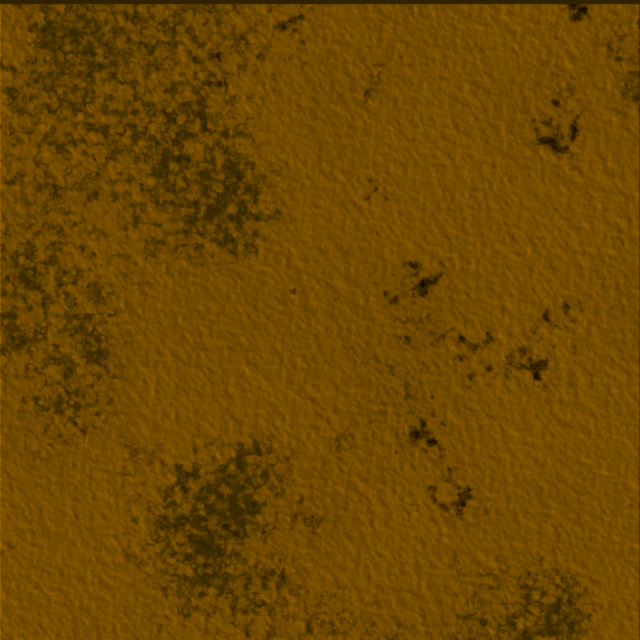
This texture is drawn by a WebGL 1 fragment shader. Its source:

```glsl
precision highp float;
// Rough ochre plaster with embossed grain, olive mottling and small black stains.
uniform vec2 u_resolution;

#define BASE_COLOR vec3(0.452, 0.294, 0.0)
#define MOTTLE_COLOR vec3(0.215, 0.155, 0.0)
#define STAIN_COLOR vec3(0.08, 0.05, 0.0)
#define RIM_COLOR vec3(0.19, 0.135, 0.0)
#define GRAIN_SCALE 82.0
#define RELIEF_GAIN 0.8
#define RELIEF_STEP 0.0028
#define LIGHT_DIR vec2(-0.85, -0.53)
#define MOTTLE_SCALE 4.0
#define STAIN_SCALE 9.0
#define SPECKLE_SCALE 85.0
#define RIM_HEIGHT 0.0065

float hash(vec2 cell) {
  vec3 q = fract(vec3(cell.xyx) * 0.1031);
  q += dot(q, q.yzx + 33.33);
  return fract((q.x + q.y) * q.z);
}

float valueNoise(vec2 p) {
  vec2 cell = floor(p);
  vec2 f = p - cell;
  vec2 w = f * f * f * (f * (f * 6.0 - 15.0) + 10.0);
  float low = mix(hash(cell), hash(cell + vec2(1.0, 0.0)), w.x);
  float high = mix(hash(cell + vec2(0.0, 1.0)), hash(cell + 1.0), w.x);
  return mix(low, high, w.y);
}

// Four rotated octaves, centred on zero.
float fbm(vec2 p) {
  float sum = 0.0;
  float amplitude = 0.5;
  mat2 turn = mat2(1.6, 1.2, -1.2, 1.6);
  for (int i = 0; i < 4; i++) {
    sum += amplitude * (valueNoise(p) - 0.5);
    p = turn * p + 17.3;
    amplitude *= 0.5;
  }
  return sum;
}

// Surface height: lumps of three sizes, each turned to hide the lattice.
float height(vec2 uv) {
  vec2 p = mat2(0.8, 0.6, -0.6, 0.8) * uv * GRAIN_SCALE + 40.0;
  mat2 turn = mat2(0.5, 0.87, -0.87, 0.5);
  return 0.45 * valueNoise(p)
       + 0.35 * valueNoise(turn * p * 1.7 + 11.0)
       + 0.12 * valueNoise(turn * turn * p * 3.1 + 29.0);
}

// Thin dark veins winding between pale grains, centred near zero.
float veins(vec2 uv) {
  float ridge = 1.0 - 4.0 * abs(fbm(uv * SPECKLE_SCALE * 0.75 + 9.0));
  return 0.3 * (ridge - 0.55) + 0.75 * fbm(uv * SPECKLE_SCALE + 33.0);
}

void main() {
  vec2 uv = gl_FragCoord.xy / u_resolution;
  float pixel = 1.0 / u_resolution.y;

  // Olive mottling: broad clouds broken into veins
  float cloud = fbm(uv * MOTTLE_SCALE + vec2(3.7, 61.2));
  float mottle = smoothstep(0.06, 0.5, cloud + 0.85 * veins(uv));
  mottle *= smoothstep(-0.06, 0.14, cloud);

  // Black stains: soft blots with ragged edges
  float blot = fbm(uv * STAIN_SCALE + 51.0);
  float ragged = fbm(uv * SPECKLE_SCALE * 0.8 + 153.0);
  float stain = smoothstep(0.23, 0.56, blot + 0.65 * ragged);

  // Pigment
  float tone = 1.0 + 0.10 * fbm(uv * 6.0 + 70.0);
  vec3 color = BASE_COLOR * tone;
  color = mix(color, MOTTLE_COLOR, 0.95 * mottle);
  color = mix(color, STAIN_COLOR, stain);

  // Raking light over the grain
  float slope = height(uv) - height(uv + LIGHT_DIR * RELIEF_STEP);
  color *= 1.0 + RELIEF_GAIN * slope;

  // Lit left edge, shaded right edge, dark top rim
  color *= 1.0 + 0.25 * (1.0 - smoothstep(0.0, 0.003, uv.x));
  color *= 1.0 - 0.3 * smoothstep(0.997, 1.0, uv.x);
  float rimStart = 1.0 - RIM_HEIGHT;
  float rim = smoothstep(rimStart - pixel, rimStart + pixel, uv.y);
  color = mix(color, RIM_COLOR, rim);

  gl_FragColor = vec4(clamp(color, 0.0, 1.0), 1.0);
}
```
